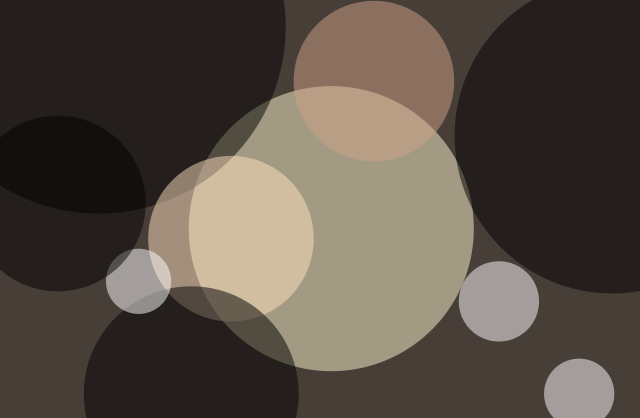
Give the GLSL for this background, as a WebGL 2 fragment shader.

```glsl
#version 300 es
precision highp float;
// Flat translucent discs in cream, clay, peach, white and black over warm brown.
// Each disc is a signed distance, smoothed by one pixel, and the discs are
// blended from back to front at a shared opacity.

uniform vec2 u_resolution;
out vec4 fragColor;

const vec3 BACKGROUND = vec3(0.282, 0.243, 0.220);
const float OPACITY = 0.5;

// Tints, picked by index
const int BLACK = 0, CREAM = 1, CLAY = 2, PEACH = 3, WHITE = 4;
const vec3 TINTS[5] = vec3[5](
    vec3(0.0),
    vec3(0.990, 0.965, 0.800),
    vec3(0.808, 0.635, 0.525),
    vec3(1.000, 0.878, 0.745),
    vec3(1.0));

// Discs from back to front: centre x, centre y, radius in canvas heights,
// with x measured from the middle and y from the bottom
const int DISC_COUNT = 10;
const vec3 DISCS[DISC_COUNT] = vec3[DISC_COUNT](
    vec3( 0.027, 0.453, 0.341),
    vec3( 0.129, 0.806, 0.192),
    vec3(-0.529, 0.936, 0.447),
    vec3( 0.699, 0.675, 0.377),
    vec3(-0.213, 0.429, 0.198),
    vec3(-0.308, 0.058, 0.257),
    vec3(-0.434, 0.327, 0.078),
    vec3( 0.428, 0.279, 0.096),
    vec3( 0.620, 0.058, 0.084),
    vec3(-0.627, 0.513, 0.210));
const int DISC_TINT[DISC_COUNT] = int[DISC_COUNT](
    CREAM, CLAY, BLACK, BLACK, PEACH, BLACK, WHITE, WHITE, WHITE, BLACK);

// Share of a pixel covered by a disc, with an edge one pixel wide
float discCoverage(vec2 point, vec3 disc, float pixel) {
    float edgeDistance = length(point - disc.xy) - disc.z;
    return clamp(0.5 - edgeDistance / pixel, 0.0, 1.0);
}

void main() {
    float pixel = 1.0 / u_resolution.y;
    vec2 point = (gl_FragCoord.xy - vec2(0.5 * u_resolution.x, 0.0)) * pixel;

    vec3 color = BACKGROUND;
    for (int i = 0; i < DISC_COUNT; i++) {
        float coverage = discCoverage(point, DISCS[i], pixel);
        color = mix(color, TINTS[DISC_TINT[i]], OPACITY * coverage);
    }
    fragColor = vec4(color, 1.0);
}
```
